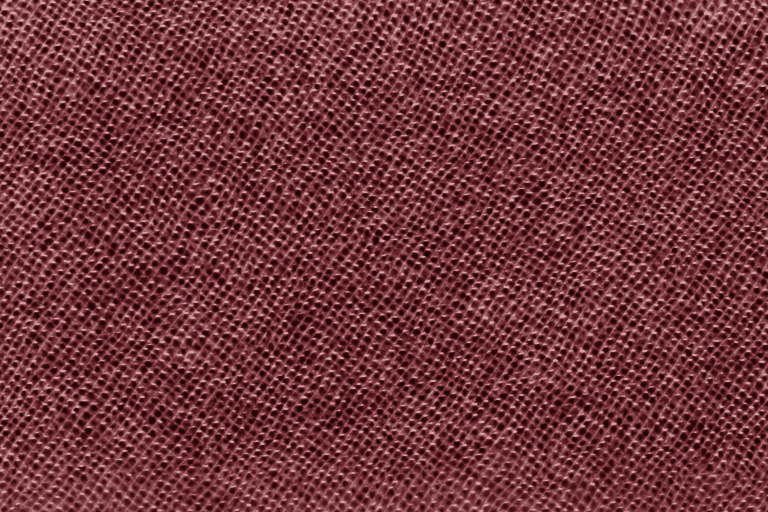
A WebGL 2 fragment shader for this texture:

```glsl
#version 300 es
precision highp float;

uniform vec2 u_resolution;
out vec4 fragColor;

const float CELL_PITCH = 0.0170;    // grain spacing, canvas heights
const float GRAIN_ANGLE = 0.97;     // direction of the steep rows, radians
const float ROW_BEND = 3.0;         // bow of the rows, cells
const float JITTER = 0.30;          // scatter of pits, cells
const float PIT_RADIUS = 0.32;      // cells
const float PIT_DEPTH = 1.9;
const vec2 GLINT_OFFSET = vec2(0.04, 0.47);
const vec2 GLINT_SIZE = vec2(0.27, 0.12);
const float GLINT_ANGLE = 0.10;
const float GLINT_GAIN = 2.2;
const vec2 THREAD_GAIN = vec2(0.55, 0.95);
const float THREAD_SHARPNESS = 3.5;
const float ROUGHNESS = 1.5;
const float GRIT = 1.2;
const float BLOTCH_GAIN = 0.7;
const float BASE_LEVEL = -0.06;
const float TONE_SLOPE = 1.25;
const float TAU = 6.2831853;

const int TONES = 6;
const vec3 PALETTE[TONES] = vec3[](
    vec3(0.13, 0.01, 0.02), vec3(0.25, 0.06, 0.07), vec3(0.39, 0.14, 0.16),
    vec3(0.51, 0.25, 0.27), vec3(0.65, 0.41, 0.43), vec3(0.83, 0.63, 0.64));
const float STOPS[TONES] = float[](0.035, 0.16, 0.375, 0.635, 0.84, 0.96);

float hash(vec2 p) {
    return fract(sin(dot(p, vec2(127.1, 311.7))) * 43758.5453);
}

vec2 hash2(vec2 p) {
    return vec2(hash(p), hash(p + 37.3));
}

float noise(vec2 p) {
    vec2 i = floor(p), f = fract(p);
    f = f * f * (3.0 - 2.0 * f);
    return mix(mix(hash(i), hash(i + vec2(1, 0)), f.x),
               mix(hash(i + vec2(0, 1)), hash(i + vec2(1, 1)), f.x), f.y);
}

mat2 rotation(float a) {
    return mat2(cos(a), sin(a), -sin(a), cos(a));
}

// Bow the rows and let them waver slightly
vec2 warp(vec2 p) {
    float h = p.y - 0.5;
    vec2 wide = vec2(noise(p * 2.5), noise(p * 2.5 + 19.0)) - 0.5;
    vec2 narrow = vec2(noise(p * 14.0 + 5.0), noise(p * 14.0 + 41.0)) - 0.5;
    return ROW_BEND * h * h * vec2(1.0, -1.0) + wide * 1.8 + narrow * 0.65;
}

// Rounded pits with a bright lip above each one
float grain(vec2 q, mat2 toCanvas) {
    vec2 cell = floor(q);
    mat2 toGlint = rotation(-GLINT_ANGLE);
    float relief = 0.0;
    for (int y = -1; y <= 1; y++) {
        for (int x = -1; x <= 1; x++) {
            vec2 id = cell + vec2(x, y);
            vec2 rnd = hash2(id);
            vec2 offset = q - id - 0.5 - (rnd - 0.5) * JITTER;
            float radius = PIT_RADIUS * mix(0.7, 1.2, hash(id + 71.0));
            float reach = dot(offset, offset) / (radius * radius);
            relief -= PIT_DEPTH * mix(0.6, 1.4, hash(id + 53.0)) * exp(-pow(reach, 1.4));
            vec2 d = toCanvas * offset - GLINT_OFFSET - (rnd.yx - 0.5) * 0.2;
            vec2 g = toGlint * d / GLINT_SIZE;
            relief += GLINT_GAIN * mix(0.1, 1.8, hash(id + 113.0)) * exp(-dot(g, g));
        }
    }
    // Thin raised threads between the pits
    vec2 threads = exp(THREAD_SHARPNESS * (cos(TAU * q) - 1.0));
    return relief + dot(THREAD_GAIN, threads);
}

// Broad light: pale upper and left edges, darker middle
float broadLight(vec2 uv, vec2 p) {
    float edge = 0.5 * smoothstep(0.75, 1.05, uv.y)
               + 0.3 * smoothstep(0.25, 0.0, uv.x)
               + 0.3 * smoothstep(0.2, 0.0, uv.y);
    float blotch = 0.5 * noise(p * 5.0 + 3.0) + 0.5 * noise(p * 19.0 + 11.0) - 0.5;
    return edge - 0.13 + BLOTCH_GAIN * blotch;
}

vec3 toneColor(float tone) {
    vec3 color = PALETTE[0];
    for (int i = 1; i < TONES; i++) {
        float t = clamp((tone - STOPS[i - 1]) / (STOPS[i] - STOPS[i - 1]), 0.0, 1.0);
        color = mix(color, PALETTE[i], t);
    }
    return color;
}

void main() {
    vec2 uv = gl_FragCoord.xy / u_resolution;
    vec2 p = gl_FragCoord.xy / u_resolution.y;

    mat2 toCanvas = rotation(GRAIN_ANGLE);
    vec2 q = transpose(toCanvas) * p / CELL_PITCH + warp(p);

    float rough = ROUGHNESS * (noise(q * 2.3 + 7.0) - 0.5)
                + GRIT * (noise(q * 4.3 + 29.0) - 0.5);
    float haze = mix(0.72, 1.0, smoothstep(0.0, 0.18, uv.y));
    float signal = (BASE_LEVEL + grain(q, toCanvas) + rough) * haze + broadLight(uv, p);

    float tone = 1.0 / (1.0 + exp(-TONE_SLOPE * signal));
    fragColor = vec4(toneColor(tone), 1.0);
}
```
